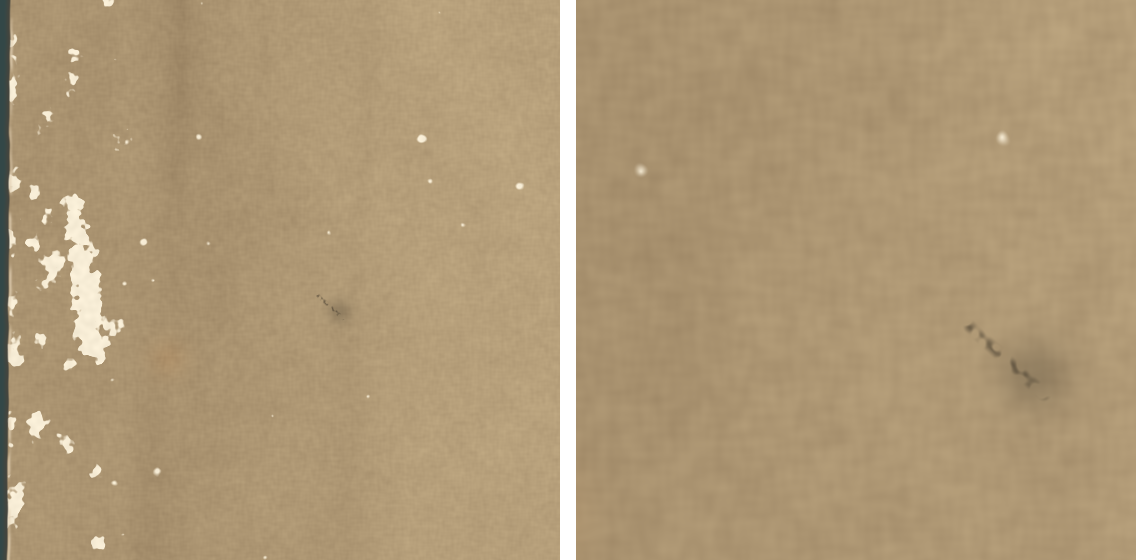
Left, the full canvas; right, a detail of the centre.
This texture is drawn by a Shadertoy shader. Its source:

```glsl
vec2 hash2(vec2 p) {
    vec3 q = fract(p.xyx * vec3(0.1031, 0.1030, 0.0973));
    q += dot(q, q.yzx + 33.33);
    return fract((q.xx + q.yz) * q.zy);
}

float gradDot(vec2 cell, vec2 corner, vec2 f) {
    float angle = 6.2832 * hash2(cell + corner).x;
    return dot(vec2(cos(angle), sin(angle)), f - corner);
}

float gradientNoise(vec2 p) {
    vec2 cell = floor(p), f = p - cell;
    vec2 u = f * f * f * (f * (f * 6.0 - 15.0) + 10.0);
    float low = mix(gradDot(cell, vec2(0, 0), f), gradDot(cell, vec2(1, 0), f), u.x);
    float high = mix(gradDot(cell, vec2(0, 1), f), gradDot(cell, vec2(1, 1), f), u.x);
    return mix(low, high, u.y);
}

// x: distance to the segment, y: position along it
vec2 segment(vec2 p, vec2 a, vec2 b) {
    float along = clamp(dot(p - a, b - a) / dot(b - a, b - a), 0.0, 1.0);
    return vec2(length(p - mix(a, b, along)), along);
}

float band(float x, float center, float width) {
    float d = (x - center) / width;
    return exp(-d * d);
}

// Lightness of the cloth: broad gradient, soft folds, mottling and weave
float clothTone(vec2 uv) {
    float tone = mix(0.35, 0.76, smoothstep(0.22, 0.92, uv.x + 0.14 * (uv.y - 0.5)));
    float sway = 0.012 * gradientNoise(vec2(3.0, uv.y * 3.0));
    float x = uv.x + sway;
    tone -= 0.32 * band(x, 0.285 + 0.035 * uv.y, 0.024) * smoothstep(0.4, 0.95, uv.y);
    tone -= 0.12 * band(x, 0.35, 0.09) * smoothstep(0.1, 0.6, uv.y);
    tone -= 0.13 * band(x, 0.27, 0.035) * (1.0 - smoothstep(0.1, 0.6, uv.y));
    tone -= 0.10 * band(x, 0.47, 0.02) * smoothstep(0.5, 1.0, uv.y);
    tone -= 0.10 * band(x, 0.61 + 0.05 * uv.y, 0.02);
    tone += 0.07 * band(x, 0.22, 0.03);

    tone += 0.16 * gradientNoise(uv * vec2(6.0, 4.0));
    tone += 0.15 * gradientNoise(uv * 24.0 + 7.0);
    tone += 0.17 * gradientNoise(uv * 75.0 + 3.0);
    tone += 0.15 * gradientNoise(uv * vec2(190.0, 60.0));
    tone += 0.15 * gradientNoise(uv * vec2(60.0, 190.0) + 11.0);
    return tone;
}

// Signed distance to the bare spots where the surface has flaked off
float flakes(vec2 uv) {
    float rough = 0.022 * gradientNoise(uv * 38.0) + 0.013 * gradientNoise(uv * 95.0 + 5.0);
    vec2 tear = segment(uv, vec2(0.131, 0.63), vec2(0.165, 0.385));
    float d = tear.x - mix(0.016, 0.027, tear.y) + 1.3 * rough;

    // Chips around the long tear
    for (int i = 0; i < 17; i++) {
        vec2 h = hash2(vec2(float(i), 4.0)), k = hash2(vec2(float(i), 9.0));
        vec2 q = uv - vec2(0.045 + 0.17 * h.x, (float(i) + h.y) / 17.0);
        q = mat2(0.8, 0.6, -0.6, 0.8) * q * vec2(1.0, mix(0.6, 1.4, k.x));
        d = min(d, length(q) - mix(0.005, 0.017, k.y * k.y) + rough);
    }
    // Chips along the worn edge
    for (int i = 0; i < 8; i++) {
        vec2 h = hash2(vec2(float(i), 21.0));
        vec2 q = uv - vec2(0.021, (float(i) + h.y) / 8.0);
        d = min(d, length(q * vec2(1.0, 0.45)) - mix(0.005, 0.017, h.x) + rough);
    }
    // Tiny specks scattered over the cloth
    for (int i = 0; i < 22; i++) {
        vec2 h = hash2(vec2(float(i), 33.0)), k = hash2(vec2(float(i), 47.0));
        vec2 q = uv - vec2(0.2 + 0.75 * h.x * h.x, h.y);
        d = min(d, length(q * vec2(1.0, 0.8 + 0.5 * k.x)) - mix(0.001, 0.006, k.y * k.y) + 0.2 * rough);
    }
    return d;
}

void mainImage(out vec4 fragColor, in vec2 fragCoord) {
    vec2 uv = fragCoord / iResolution.xy;
    vec3 color = mix(vec3(0.62, 0.53, 0.40), vec3(0.75, 0.66, 0.51), clothTone(uv));

    // Faint rusty stain
    color += vec3(0.02, -0.005, -0.02) * exp(-dot(uv - vec2(0.3, 0.36), uv - vec2(0.3, 0.36)) * 900.0);

    // Dark scuff with a smudge at its end
    float scratch = segment(uv, vec2(0.568, 0.472), vec2(0.612, 0.432)).x;
    float broken = smoothstep(-0.1, 0.25, gradientNoise(uv * 130.0));
    color *= 1.0 - 0.38 * broken * (1.0 - smoothstep(0.0, 0.005, scratch));
    color *= 1.0 - 0.17 * exp(-pow(length(uv - vec2(0.606, 0.443)) / 0.02, 2.0));

    // Bare spots with soft cream rims
    float bare = 1.0 - smoothstep(-0.003, 0.0025, flakes(uv));
    vec3 ground = vec3(0.97, 0.93, 0.84) + 0.04 * gradientNoise(uv * 70.0);
    color = mix(color, ground, bare);

    // Frayed left border over a dark backing
    float edge = uv.x - 0.013 - 0.005 * uv.y - 0.002 * gradientNoise(vec2(1.5, uv.y * 30.0));
    float fray = smoothstep(-0.15, 0.3, gradientNoise(vec2(uv.x * 20.0, uv.y * 22.0)));
    color = mix(color, vec3(0.89, 0.82, 0.71), 0.65 * fray * band(edge, 0.003, 0.003));
    vec3 backing = mix(vec3(0.20, 0.28, 0.28), vec3(0.27, 0.27, 0.24), smoothstep(-0.012, 0.0, edge));
    color = mix(backing, color, smoothstep(-0.002, 0.002, edge));

    fragColor = vec4(clamp(color, 0.0, 1.0), 1.0);
}
```
